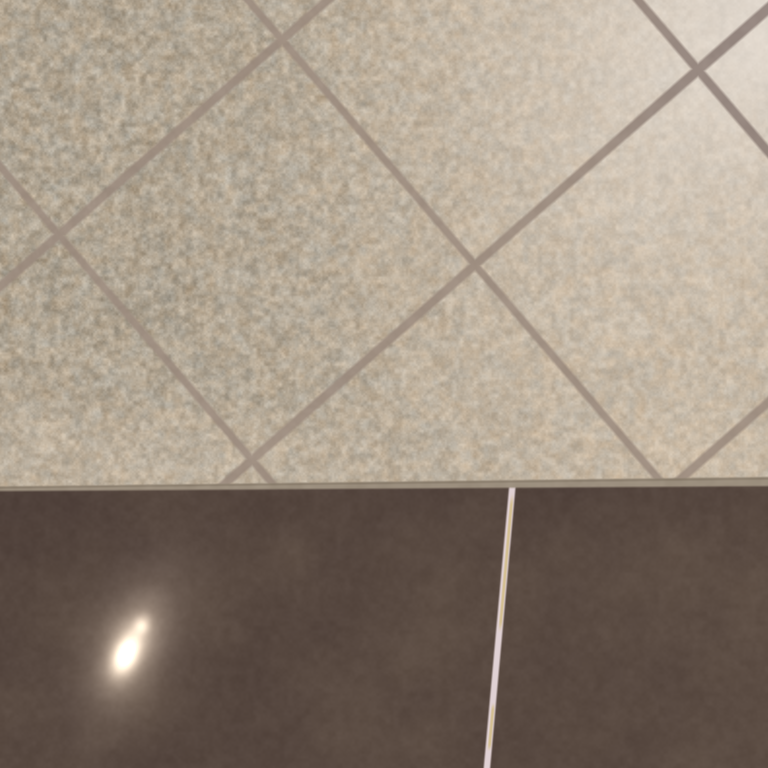
Give the GLSL for this texture, as a WebGL 2 fragment shader.

```glsl
#version 300 es
precision highp float;
// Speckled pale floor tiles laid on a diagonal above a dark polished slab.
// A skewed lattice gives the grout, value noise gives the grain, and
// Gaussian falloffs give the reflected lamp on the slab.
uniform vec2 u_resolution;
out vec4 fragColor;

const vec3 TILE_SHADE = vec3(0.685, 0.640, 0.570);
const vec3 TILE_LIT   = vec3(0.775, 0.720, 0.645);
const vec3 TILE_GLARE = vec3(0.885, 0.850, 0.810);
const vec3 GROUT      = vec3(0.610, 0.545, 0.495);
const vec3 GROUT_DARK = vec3(0.545, 0.485, 0.460);
const vec3 LIP        = vec3(0.610, 0.560, 0.495);
const vec3 SLAB_DARK  = vec3(0.310, 0.253, 0.228);
const vec3 SLAB_LIT   = vec3(0.375, 0.315, 0.275);
const vec3 LAMP       = vec3(1.000, 0.960, 0.870);
const vec3 SEAM       = vec3(0.880, 0.820, 0.830);
const vec3 SEAM_GOLD  = vec3(0.830, 0.750, 0.570);

// Integer hash of a grid cell, 0..1
float hash(vec2 cell) {
    uvec2 q = uvec2(ivec2(cell) + 4096) * uvec2(1597334673u, 3812015801u);
    uint h = (q.x ^ q.y) * 1597334673u;
    h = (h ^ (h >> 15)) * 2246822519u;
    return float(h >> 8) / 16777216.0;
}

float valueNoise(vec2 p) {
    vec2 i = floor(p), f = fract(p);
    f = f * f * (3.0 - 2.0 * f);
    return mix(mix(hash(i), hash(i + vec2(1, 0)), f.x),
               mix(hash(i + vec2(0, 1)), hash(i + vec2(1, 1)), f.x), f.y);
}

// Layered noise centred on zero
float grain(vec2 p, float frequency) {
    float sum = 0.0, weight = 0.5;
    for (int i = 0; i < 3; i++) {
        sum += weight * (valueNoise(p * frequency + float(i) * 17.3) - 0.5);
        frequency *= 1.83;
        weight *= 0.65;
    }
    return sum;
}

// Soft-edged band: 1 inside halfWidth, 0 outside
float band(float dist, float halfWidth, float soft) {
    return 1.0 - smoothstep(halfWidth - soft, halfWidth + soft, abs(dist));
}

// Gaussian blob stretched along a unit axis
float blob(vec2 p, vec2 centre, vec2 axis, vec2 radii) {
    vec2 d = p - centre;
    vec2 q = vec2(dot(d, axis), dot(d, vec2(-axis.y, axis.x))) / radii;
    return exp(-dot(q, q));
}

// Grout coverage on the lattice spanned by a and b
float groutMask(vec2 p, vec2 corner, vec2 a, vec2 b, float halfWidth, float soft) {
    vec2 cell = inverse(mat2(a, b)) * (p - corner);
    float area = abs(a.x * b.y - a.y * b.x);
    vec2 dist = abs(cell - round(cell)) * area / vec2(length(b), length(a));
    return max(band(dist.x, halfWidth * 0.86, soft), band(dist.y, halfWidth, soft));
}

vec3 tiles(vec2 p, float px) {
    // Light grows to the right, with a warm patch along the lower edge
    float light = smoothstep(0.15, 0.85, p.x + 0.10 * (p.y - 0.6));
    light = max(light, 0.60 * smoothstep(0.56, 0.38, p.y));
    float glare = blob(p, vec2(1.06, 1.02), vec2(0.80, 0.60), vec2(0.36, 0.24));
    vec3 color = mix(mix(TILE_SHADE, TILE_LIT, light), TILE_GLARE, glare);

    // Fine speckle, broad mottling and a faint warm/cool drift
    float speckle = grain(p, 118.0) * mix(0.25, 0.16, light) * (1.0 - 0.75 * glare);
    color += speckle + 0.030 * grain(p, 16.0);
    color += vec3(0.05, 0.0, -0.05) * grain(p + 3.7, 75.0) * (1.0 - glare);

    // Grout thickens and darkens toward the glare
    float far = smoothstep(0.65, 1.0, p.x) * smoothstep(0.55, 0.9, p.y);
    float grout = groutMask(p, vec2(0.6185, 0.655), vec2(0.2904, 0.2539),
                            vec2(0.2513, -0.293), mix(0.0056, 0.0068, far), 0.0016 + px);
    vec3 joint = mix(GROUT, GROUT_DARK, far) + 0.05 * grain(p, 60.0);
    return mix(color, joint, 0.88 * grout);
}

vec3 slab(vec2 p, float px) {
    float light = 0.42 + 0.25 * smoothstep(0.0, 0.7, p.x) - 0.30 * smoothstep(0.24, 0.37, p.y);
    vec3 color = mix(SLAB_DARK, SLAB_LIT, clamp(light + 0.9 * grain(p, 11.0), 0.0, 1.0));
    color += 0.040 * grain(p, 95.0);

    // Lamp reflection: wide halo, inner glow, two bright cores
    vec2 axis = normalize(vec2(0.42, 0.90));
    vec2 lamp = vec2(0.164, 0.147);
    color += LAMP * 0.20 * blob(p, lamp + vec2(0.008, 0.015), axis, vec2(0.100, 0.052));
    color += LAMP * 0.30 * blob(p, lamp + vec2(0.006, 0.012), axis, vec2(0.050, 0.026));
    color += LAMP * 0.65 * blob(p, lamp, axis, vec2(0.026, 0.015));
    color += LAMP * 0.32 * blob(p, vec2(0.185, 0.186), axis, vec2(0.012, 0.010));

    // Bright leaning seam with gold stretches
    float seamX = mix(0.634, 0.667, p.y / 0.365);
    float gold = smoothstep(0.35, 0.65, valueNoise(vec2(2.0, p.y * 19.0)));
    vec3 seam = mix(SEAM, SEAM_GOLD, gold * band(p.x - seamX - 0.0008, 0.0018, 0.0015));
    return mix(color, seam, band(p.x - seamX, 0.0042, 0.0010 + px));
}

void main() {
    vec2 p = gl_FragCoord.xy / u_resolution;
    float px = 0.7 / min(u_resolution.x, u_resolution.y);

    // Raised lip between the two floors, widening to the right
    float edge = mix(0.3605, 0.3670, p.x);
    float lipWidth = mix(0.006, 0.012, p.x);
    float height = p.y - edge;
    vec3 lip = LIP + 0.06 * grain(p, 50.0);
    lip -= 0.06 * band(height - lipWidth * 0.85, 0.0018, 0.0015);

    vec3 color = mix(lip, tiles(p, px), smoothstep(-0.002, 0.002, height - lipWidth));
    color = mix(slab(p, px), color, smoothstep(-0.0012 - px, 0.0012 + px, height));
    fragColor = vec4(clamp(color, 0.0, 1.0), 1.0);
}
```
